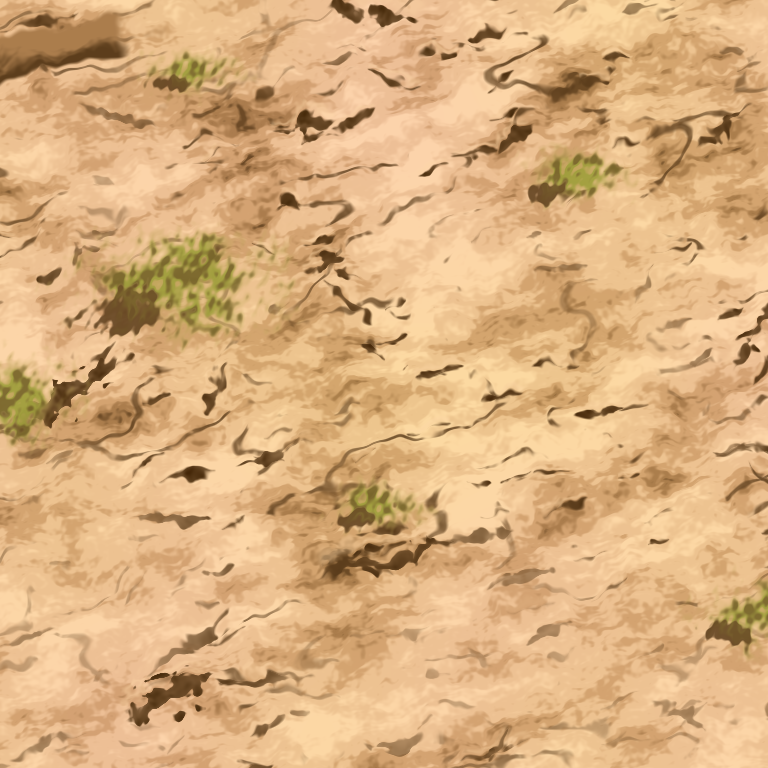
This texture is drawn by a three.js fragment shader. Its source:

```glsl
varying vec2 vUv;

const vec3 CREST = vec3(0.99, 0.84, 0.65);
const vec3 SAND = vec3(0.93, 0.76, 0.57);
const vec3 CLAY = vec3(0.83, 0.64, 0.44);
const vec3 SHADE = vec3(0.67, 0.49, 0.30);
const vec3 CREVICE = vec3(0.36, 0.24, 0.11);
const vec3 DRY_GRASS = vec3(0.76, 0.65, 0.36);
const vec3 DARK_GRASS = vec3(0.46, 0.39, 0.16);
const vec3 FRESH_GRASS = vec3(0.62, 0.62, 0.23);
const float STRATA_TILT = 0.24;
const vec2 STRATA_SCALE = vec2(5.0, 11.0);
const vec2 VEIN_SCALE = vec2(7.0, 17.0);
const vec2 CRUMBLE_SCALE = vec2(38.0, 70.0);
const float TILT_SPREAD = 0.9;
const float EDGE = 0.0022;
const float GRAIN = 0.2;
const float TUFT_SIZE = 0.095;
const vec2 TUFT_START = vec2(0.23, 0.63);
const vec2 TUFT_STEP = vec2(0.7549, 0.5698);

float hash(vec2 p) {
  vec3 q = fract(vec3(p.xyx) * 0.1031);
  q += dot(q, q.yzx + 33.33);
  return fract((q.x + q.y) * q.z);
}

vec2 rotate(vec2 p, float angle) {
  float c = cos(angle), s = sin(angle);
  return vec2(c * p.x + s * p.y, c * p.y - s * p.x);
}

float cornerSlope(vec2 cell, vec2 offset) {
  float angle = 6.2832 * hash(cell + 57.0);
  return dot(vec2(cos(angle), sin(angle)), offset);
}

float gradientNoise(vec2 p) {
  vec2 i = floor(p), f = fract(p), x = vec2(1.0, 0.0);
  vec2 u = f * f * f * (f * (f * 6.0 - 15.0) + 10.0);
  return mix(mix(cornerSlope(i, f), cornerSlope(i + x, f - x), u.x),
             mix(cornerSlope(i + x.yx, f - x.yx), cornerSlope(i + 1.0, f - 1.0), u.x), u.y);
}

float fbm(vec2 p) {
  float sum = 0.0, amplitude = 1.0;
  for (int i = 0; i < 5; i++) {
    sum += amplitude * gradientNoise(p);
    p = rotate(p * 2.03, 0.06) + 17.3;
    amplitude *= 0.72;
  }
  return sum;
}

// Crumbling crevices, one per grid cell: x is the dark core, y the lit rim above it
vec2 crevices(vec2 p, float cells, float width, float density, float crumble) {
  vec2 result = vec2(0.0), home = floor(p * cells);
  for (int k = 0; k < 9; k++) {
    vec2 cell = home + vec2(mod(float(k), 3.0), floor(float(k) / 3.0)) - 1.0;
    vec2 key = cell + 3.0 * cells;
    vec2 centre = (cell + vec2(hash(key), hash(key + 31.7))) / cells;
    float turn = 2.0 * hash(key + 71.3) - 1.0;
    vec2 q = rotate(p - centre, STRATA_TILT + TILT_SPREAD * turn * turn * turn);
    float reach = mix(0.2, 0.45, hash(key + 11.9)) / cells;
    float taper = max(0.0, 1.0 - q.x * q.x / (reach * reach));
    float thickness = width * taper * (0.75 + 2.2 * crumble) * mix(0.5, 1.3, hash(key + 93.1));
    float present = step(hash(key + 47.7), density) * smoothstep(0.0, 0.3, taper);
    float core = 1.0 - smoothstep(-EDGE, EDGE, abs(q.y) - thickness);
    float rim = 1.0 - smoothstep(0.0, width, abs(q.y - thickness - width));
    result = max(result, present * vec2(core, rim));
  }
  return result;
}

// Grass clumps: x is coverage, y the brown shadow at the foot, z the dry fringe
vec3 tufts(vec2 p, float fray) {
  vec3 result = vec3(0.0);
  for (int i = 0; i < 6; i++) {
    float n = float(i);
    vec2 q = p - fract(TUFT_START + n * TUFT_STEP);
    float radius = TUFT_SIZE * (i == 0 ? 1.0 : mix(0.45, 0.8, hash(vec2(n, 5.0))));
    float body = length(q / vec2(radius, 0.55 * radius)) + fray;
    vec2 foot = q + vec2(0.65, 0.4) * radius;
    float shadow = length(foot / vec2(0.6, 0.26) / radius) + fray;
    result = max(result, 1.0 - smoothstep(vec3(0.4, 0.7, 0.7), vec3(1.1, 1.1, 1.6), vec3(body, shadow, body)));
  }
  return result;
}

void main() {
  vec2 p = vUv;
  vec2 warped = p + 0.018 * vec2(gradientNoise(p * 13.0), gradientNoise(p * 15.0 + 40.0));
  warped += 0.008 * vec2(gradientNoise(p * 41.0 + 9.0), gradientNoise(p * 47.0));
  vec2 bed = rotate(warped, STRATA_TILT);
  float band = 1.0 - smoothstep(0.1, 0.45, abs(p.y - 0.62));
  float cluster = smoothstep(-0.3, 0.25, gradientNoise(p * 4.0 + 21.0) + 0.4 * band - 0.2);

  // Weathered rock
  float strata = fbm(bed * STRATA_SCALE);
  float tone = strata * mix(0.85, 1.15, cluster) + GRAIN * gradientNoise(p * 125.0);
  vec3 color = mix(CREST, SAND, smoothstep(-0.6, -0.1, tone));
  color = mix(color, CLAY, smoothstep(0.02, 0.32, tone));
  color = mix(color, SHADE, smoothstep(0.42, 0.75, tone));
  color = mix(color, CREVICE, 0.8 * smoothstep(0.78, 1.05, tone));
  color *= 1.0 + vec3(0.0, 0.03, -0.06) * gradientNoise(p * 3.0 + 8.0);

  // Crevices and thin veins, gathered in a broken band
  float crumble = gradientNoise(bed * CRUMBLE_SCALE) + 0.4 * gradientNoise(bed * 110.0);
  vec2 cracks = crevices(warped, 4.0, 0.016, 0.35, crumble);
  cracks = max(cracks, crevices(warped, 7.0, 0.008, 0.5, crumble) * mix(0.5, 1.0, cluster));
  cracks = max(cracks, crevices(warped, 14.0, 0.0045, 0.6, crumble) * mix(0.3, 1.0, cluster));
  float vein = 1.0 - smoothstep(0.015, 0.06, abs(gradientNoise(bed * VEIN_SCALE + 5.0)));
  vein *= smoothstep(0.0, 0.25, gradientNoise(bed * 9.0 + 63.0) + 0.5 * crumble);
  color = mix(color, CREST, 0.4 * cracks.y);
  color = mix(color, CREVICE, max(cracks.x, vein * mix(0.3, 0.8, cluster)) * (0.9 + 0.4 * crumble));

  // Broken ledge in the upper corner
  float height = warped.y - 0.895 - 0.2 * p.x;
  float face = smoothstep(-0.004, 0.004, height) * (1.0 - smoothstep(0.05, 0.06, height));
  face *= 1.0 - smoothstep(0.155, 0.175, warped.x);
  color = mix(color, mix(CREVICE, SHADE, smoothstep(0.01, 0.035, height + 0.025 * strata)), face);

  // Grass
  float blades = gradientNoise(vec2(p.x * 100.0 - p.y * 50.0, p.y * 48.0 + p.x * 20.0));
  float leaf = blades + 0.7 * gradientNoise(p * 85.0);
  vec3 grass = tufts(p, 1.0 * gradientNoise(p * 20.0) + 0.8 * leaf);
  vec3 leafColor = mix(DARK_GRASS, FRESH_GRASS, smoothstep(-0.35, 0.1, leaf + 0.6 * gradientNoise(p * 24.0)));
  leafColor = mix(leafColor, DRY_GRASS, smoothstep(0.15, 0.45, leaf));
  color = mix(color, DRY_GRASS, 0.55 * grass.z);
  color = mix(color, CREVICE, 0.85 * grass.y);
  color = mix(color, leafColor, 0.9 * grass.x * (1.0 - 0.7 * grass.y));
  gl_FragColor = vec4(color, 1.0);
}
```
